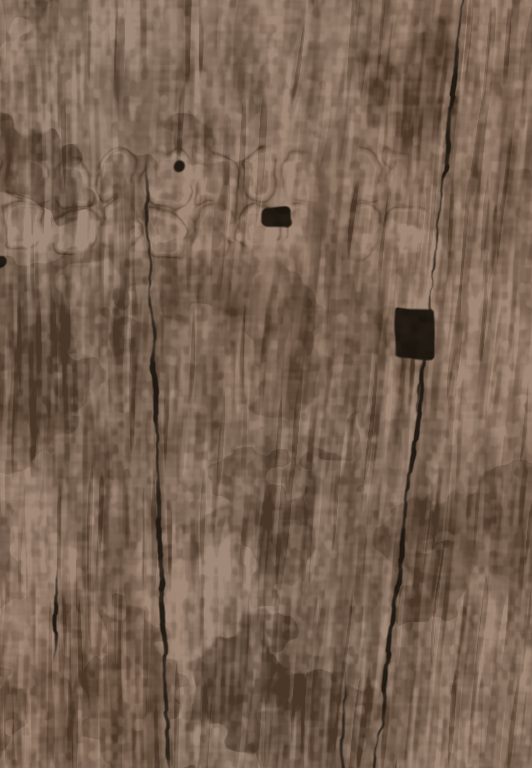
A Shadertoy shader for this texture:

```glsl
#define SHADOW vec3(0.34, 0.265, 0.202)
#define PALE   vec3(0.59, 0.505, 0.435)
#define VOID   vec3(0.115, 0.09, 0.062)
#define BASE_TONE 0.69
#define FIBRE 0.62
#define STREAK 0.42
#define BLOTCH 0.45
#define MOTTLE 0.45
#define STAIN_DEPTH 0.56
#define LOBE_PITCH 0.062
#define CARVING_Y 0.735

vec2 hash2(vec2 c) {
    return fract(sin(vec2(dot(c, vec2(127.1, 311.7)), dot(c, vec2(269.5, 183.3)))) * 43758.5);
}

// Smooth cellular noise: random cell values blended by distance
float cells(vec2 p) {
    vec2 id = floor(p), f = fract(p);
    float sum = 0.0, total = 0.0;
    for (int j = -1; j <= 1; j++)
    for (int i = -1; i <= 1; i++) {
        vec2 o = vec2(i, j);
        vec2 h = hash2(id + o);
        vec2 d = o + 0.2 + 0.6 * h - f;
        float w = exp(-6.0 * dot(d, d));
        sum += w * hash2(id + o + 71.0).x;
        total += w;
    }
    return sum / total;
}

float box(vec2 p, vec2 halfSize, float r) {
    vec2 q = abs(p) - halfSize + r;
    return length(max(q, 0.0)) + min(max(q.x, q.y), 0.0) - r;
}

float fill(float d, float soft) {
    return 1.0 - smoothstep(-soft, soft, d);
}

// Thin broken split along x = path, open between two heights
float crack(vec2 p, float path, float width, float low, float high) {
    float seed = 9.0 * low + 5.0 * high;
    float jag = 0.006 * (cells(vec2(seed, p.y * 22.0)) - 0.5)
              + 0.003 * (cells(vec2(seed + 4.0, p.y * 80.0)) - 0.5);
    float open = smoothstep(0.2, 0.75, cells(vec2(seed + 8.0, p.y * 13.0)));
    float grit = cells(vec2(seed + 12.0, p.y * 70.0));
    float range = smoothstep(low - 0.03, low + 0.03, p.y)
                * (1.0 - smoothstep(high - 0.04, high + 0.04, p.y));
    float w = width * range * (0.3 + 0.8 * open + 0.4 * grit);
    return fill(abs(p.x - path - jag) - w, 0.0016) * range * (0.5 + 0.3 * open + 0.3 * grit);
}

void mainImage(out vec4 fragColor, in vec2 fragCoord) {
    vec2 p = fragCoord / iResolution.y;
    float soft = max(0.002, 1.0 / iResolution.y);

    // Wood grain, leaning to the right on the right-hand boards
    vec2 g = vec2(p.x - 0.09 * p.y * smoothstep(0.12, 0.5, p.x), p.y);
    g.x += 0.0012 * sin(p.y * 19.0 + p.x * 30.0);
    float tone = BASE_TONE;
    tone += FIBRE * (cells(g * vec2(170.0, 13.0)) - 0.5);
    tone += STREAK * (cells(g * vec2(62.0, 5.0) + 13.0) - 0.5);
    tone += BLOTCH * (cells(g * vec2(9.0, 5.0) + 37.0) - 0.5);
    tone += MOTTLE * (cells(p * vec2(130.0, 95.0) + 5.0) - 0.5);
    tone += 0.3 * (cells(p * vec2(38.0, 32.0) + 15.0) - 0.5);
    tone += 0.12 * (cells(p * vec2(30.0, 200.0)) - 0.5);

    // Sparse pale scratches and dark hairlines
    tone += 0.28 * smoothstep(0.74, 0.9, cells(g * vec2(120.0, 9.0) + 83.0));
    tone -= 0.38 * smoothstep(0.76, 0.9, cells(g * vec2(150.0, 8.0) + 29.0));

    // Damp stains with ragged outlines
    vec2 warp = vec2(cells(p * 15.0), cells(p * 15.0 + 50.0)) - 0.5;
    warp += 0.4 * (vec2(cells(p * 48.0), cells(p * 48.0 + 50.0)) - 0.5);
    float stain = 0.0;
    for (int i = 0; i < 5; i++) {
        float n = float(i);
        vec2 centre = vec2(0.69 * fract(0.45 + 0.535 * n), fract(0.10 + 0.23 * n));
        vec2 size = mix(vec2(0.070, 0.105), vec2(0.085, 0.055), fract(n * 0.62));
        float d = length((p - centre + 0.08 * warp) / size) - 1.0;
        stain = max(stain, fill(d, 0.06) * (0.7 + 0.3 * sin(n * 2.0 + 1.5)));
    }
    float bar = box(p - vec2(0.315, 0.315 + 0.25 * (p.x - 0.315)) + 0.05 * warp, vec2(0.1, 0.026), 0.015);
    stain = max(stain, 0.8 * fill(bar, 0.006));
    float patches = cells(g * vec2(10.0, 5.0) + 0.8 * warp + 21.0);
    stain = max(stain, 0.55 * smoothstep(0.64, 0.70, patches));
    float smudge = length((p - vec2(0.54, 0.88) + 0.07 * warp) / vec2(0.045, 0.07)) - 1.0;
    stain = max(stain, 0.85 * fill(smudge, 0.25));
    tone -= STAIN_DEPTH * stain;

    // Worn carved band: mirrored rows of lobes with lit and shaded rims
    vec2 c = p + 0.024 * warp;
    vec2 lobe = vec2(mod(c.x, LOBE_PITCH) - 0.5 * LOBE_PITCH, abs(c.y - CARVING_Y) - 0.034);
    float rim = box(lobe, vec2(0.024, 0.030), 0.017);
    float worn = smoothstep(0.3, 0.6, cells(p * vec2(32.0, 38.0) + 9.0));
    float band = 1.0 - smoothstep(0.38, 0.41, p.x);
    band = max(band, 0.8 * fill(abs(p.x - 0.51) - 0.045, 0.015));
    tone += band * 0.12 * fill(rim, 0.006);
    tone -= band * worn * 0.65 * fill(abs(rim - 0.002) - 0.001, 0.0035);
    tone += band * worn * 0.30 * fill(abs(rim + 0.006) - 0.001, 0.003);
    tone += 0.22 * band * fill(abs(c.y - CARVING_Y + 0.045) - 0.012, 0.006);

    // Bare strip above the large mortise
    tone += 0.38 * fill(box(c - vec2(0.541, 0.645), vec2(0.022, 0.055), 0.005), 0.004);

    // Splits between boards, each with a pale lip
    float leftPath = 0.190 + 0.038 * (0.8 - p.y);
    float rightPath = 0.488 + 0.13 * p.y - 0.015 * p.y * p.y;
    float split = crack(p, leftPath, 0.0026, 0.0, 0.77);
    split = max(split, crack(p, rightPath, 0.0022, -0.1, 1.1));
    split = max(split, crack(p, 0.548 + 0.1 * (p.y - 0.5), 0.0028, 0.46, 0.54));
    split = max(split, crack(p, 0.068 + 0.06 * (p.y - 0.14), 0.0019, 0.15, 0.26));
    split = max(split, 0.8 * crack(p, 0.447, 0.0016, -0.1, 0.12));
    tone += 0.16 * (fill(abs(p.x - rightPath + 0.010) - 0.004, 0.003)
                  + fill(abs(p.x - leftPath - 0.008) - 0.002, 0.003) * step(p.y, 0.77));

    // Mortise and peg holes
    vec2 e = p + 0.009 * warp;
    float hole = box(e - vec2(0.538, 0.566), vec2(0.024, 0.033), 0.004);
    hole = min(hole, box(e - vec2(0.362, 0.717), vec2(0.019, 0.013), 0.008));
    hole = min(hole, length(e - vec2(0.230, 0.783)) - 0.007);
    hole = min(hole, length(e - vec2(0.0, 0.657)) - 0.008);

    vec3 colour = mix(SHADOW, PALE, clamp(tone, -0.2, 1.15));
    colour *= mix(vec3(0.995, 0.995, 1.015), vec3(1.02, 0.98, 0.965), cells(p * 4.0 + 3.0));
    colour = mix(colour, VOID, min(split, 0.95));
    colour = mix(colour, VOID * (0.85 + 0.4 * cells(p * 90.0)), fill(hole, soft));
    fragColor = vec4(colour, 1.0);
}
```
